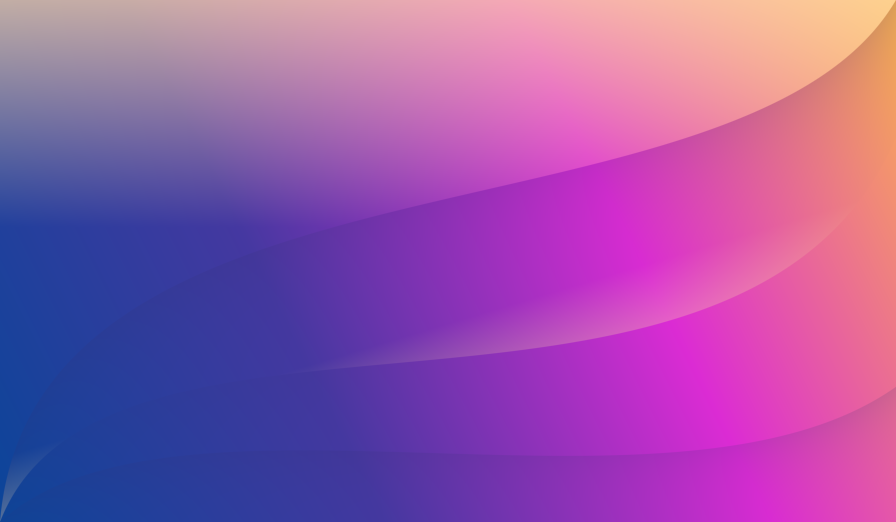
Write a WebGL 1 fragment shader that draws this background.

```glsl
precision highp float;
// Layered silky waves over a diagonal blue, magenta and orange gradient.

uniform vec2 u_resolution;

#define BLUE vec3(0.04, 0.27, 0.60)
#define INDIGO vec3(0.27, 0.22, 0.63)
#define MAGENTA vec3(0.86, 0.17, 0.83)
#define ORANGE vec3(0.98, 0.70, 0.31)
#define CREAM vec3(1.00, 0.87, 0.66)
#define SHADE vec3(0.20, 0.19, 0.45)
#define HAZE_START 0.565
#define HAZE_STRENGTH 0.70
#define SHEEN_STRENGTH 2.4
#define SHADOW_STRENGTH 0.16

// Diagonal four-stop gradient, from lower left to upper right.
vec3 diagonalGradient(vec2 p) {
  float t = 3.0 * dot(p, vec2(0.774, 0.226));
  vec3 color = mix(BLUE, INDIGO, clamp(t, 0.0, 1.0));
  color = mix(color, MAGENTA, clamp(t - 1.0, 0.0, 1.0));
  return mix(color, ORANGE, clamp(t - 2.0, 0.0, 1.0));
}

// Cubic Bezier that starts at the origin.
vec2 bezier(vec2 a, vec2 b, vec2 end, float s) {
  float r = 1.0 - s;
  return 3.0 * r * r * s * a + 3.0 * r * s * s * b + s * s * s * end;
}

// x: depth below the wave edge, y: smooth coverage of the area below it.
vec2 belowWave(vec2 p, vec2 a, vec2 b, vec2 end) {
  // Bisect for the curve parameter above this x.
  float s = 0.5;
  float stride = 0.25;
  for (int i = 0; i < 18; i++) {
    s += bezier(a, b, end, s).x < p.x ? stride : -stride;
    stride *= 0.5;
  }
  float r = 1.0 - s;
  vec2 tangent = r * r * a + 2.0 * r * s * (b - a) + s * s * (end - b);
  float depth = bezier(a, b, end, s).y - p.y;

  // Turn the vertical gap into a distance across the edge.
  tangent *= u_resolution;
  float across = depth * u_resolution.y * abs(tangent.x) / max(length(tangent), 1e-4);
  return vec2(max(depth, 0.0), smoothstep(-0.75, 0.75, across));
}

// Soft shadow cast downward from a wave edge.
vec3 castShadow(vec3 color, float depth, float reach, float strength) {
  return mix(color, SHADE, strength * exp(-depth / reach));
}

void main() {
  vec2 p = gl_FragCoord.xy / u_resolution;
  vec3 base = diagonalGradient(p);

  vec2 upper = belowWave(p, vec2(0.036, 0.757), vec2(0.833, 0.509), vec2(1.0, 1.0));
  vec2 middle = belowWave(p, vec2(0.117, 0.520), vec2(0.833, 0.0625), vec2(1.0, 0.737));
  vec2 lower = belowWave(p, vec2(0.195, 0.304), vec2(0.755, -0.038), vec2(1.0, 0.259));

  // Cream haze in the sky above the waves.
  float haze = clamp((p.y - HAZE_START) / (1.0 - HAZE_START), 0.0, 1.0);
  vec3 color = mix(base, CREAM, HAZE_STRENGTH * haze);

  // Upper wave: shadow at the top, slanted sheen along its lower side.
  float sheen = clamp(SHEEN_STRENGTH * (0.123 + 0.514 * p.x - p.y), 0.0, 0.35);
  vec3 upperColor = castShadow(base, upper.x, 0.10, SHADOW_STRENGTH);
  color = mix(color, mix(upperColor, CREAM, sheen), upper.y);

  // Middle wave: shadow that fades out to the right.
  float middleShade = 0.6 * SHADOW_STRENGTH * (1.0 - smoothstep(0.2, 0.8, p.x));
  color = mix(color, castShadow(base, middle.x, 0.10, middleShade), middle.y);

  // Lower wave.
  color = mix(color, castShadow(base, lower.x, 0.07, SHADOW_STRENGTH), lower.y);

  gl_FragColor = vec4(color, 1.0);
}
```
